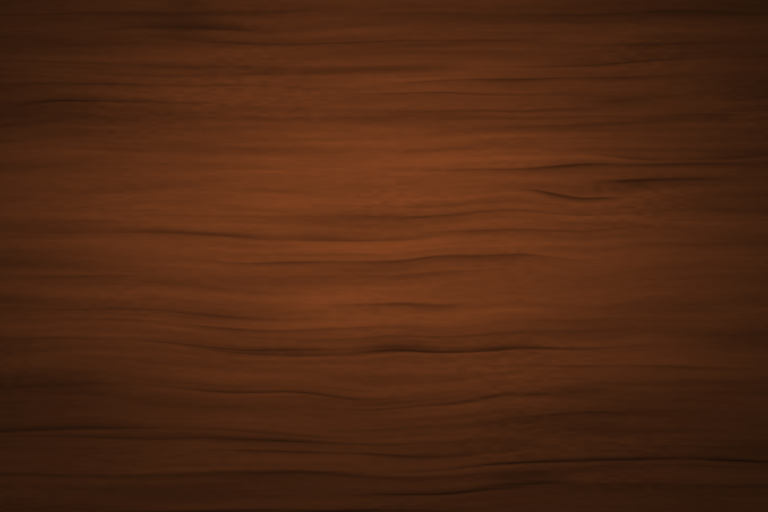
Write a WebGL 2 fragment shader that draws this texture.

```glsl
#version 300 es
precision highp float;
// Dark reddish-brown wood with fine horizontal fibres, broken wavy veins and a soft vignette.

uniform vec2 u_resolution;
out vec4 fragColor;

const int VEIN_COUNT = 44;
const vec3 WOOD_TINT = vec3(1.0, 0.515, 0.25);
const float CENTRE_LIGHT = 0.475;
const float EDGE_LIGHT = 0.178;

float hash(vec2 p) {
    vec3 q = fract(vec3(p.xyx) * 0.1031);
    q += dot(q, q.yzx + 33.33);
    return fract((q.x + q.y) * q.z);
}

float noise(vec2 p) {
    vec2 cell = floor(p);
    vec2 f = fract(p);
    f = f * f * (3.0 - 2.0 * f);
    float low = mix(hash(cell), hash(cell + vec2(1.0, 0.0)), f.x);
    float high = mix(hash(cell + vec2(0.0, 1.0)), hash(cell + 1.0), f.x);
    return mix(low, high, f.y);
}

// Layered noise centred on zero
float fbm(vec2 p) {
    float sum = 0.0;
    float amplitude = 0.5;
    for (int i = 0; i < 4; i++) {
        sum += amplitude * (noise(p) - 0.5);
        p = p * 2.03 + vec2(17.3, 9.1);
        amplitude *= 0.5;
    }
    return sum;
}

// Bends the fibres gently, with tighter ripples in a few places
vec2 bendGrain(vec2 p) {
    float broad = fbm(p * vec2(1.5, 3.0) + 4.0);
    float ripple = noise(p * vec2(7.0, 13.0) + 31.0) - 0.5;
    float knotted = smoothstep(0.45, 0.85, noise(p * vec2(2.0, 5.0) + 57.0));
    return p + vec2(0.0, 0.05 * broad + 0.022 * ripple * knotted);
}

// Fibre tones from broad bands down to fine threads
float grainTone(vec2 p) {
    float bands = fbm(p * vec2(1.2, 13.0) + 11.0);
    float streaks = fbm(p * vec2(2.6, 52.0) + 23.0);
    float threads = noise(p * vec2(6.0, 135.0) + 3.0) - 0.5;
    return 0.28 * bands + 0.3 * streaks + 0.075 * threads;
}

// Thin dark contour lines that appear only in some stretches
float hairlines(vec2 p) {
    float level = noise(p * vec2(1.4, 30.0) + 83.0);
    float line = 1.0 - smoothstep(0.0, 0.13, abs(level - 0.5));
    float present = smoothstep(0.48, 0.78, noise(p * vec2(2.2, 9.0) + 41.0));
    return line * present;
}

// A vein has one crisp side and one side that fades into the wood
float veinShade(vec2 p, float id) {
    float row = (id + hash(vec2(id, 1.7))) / float(VEIN_COUNT);
    float centre = hash(vec2(id, 5.3)) * 1.5;
    float halfLength = mix(0.12, 0.65, hash(vec2(id, 8.9)));
    float along = (p.x - centre) / halfLength;
    float taper = 1.0 - smoothstep(0.2, 1.0, abs(along));
    float broken = 0.4 + 0.8 * noise(vec2(p.x * 9.0, id * 3.7));

    float wave = 0.014 * (noise(vec2(p.x * 3.0, id * 7.1)) - 0.5);
    float side = hash(vec2(id, 3.1)) < 0.55 ? 1.0 : -1.0;
    float d = (p.y - row - wave) * side;
    float fade = mix(0.004, 0.019, pow(hash(vec2(id, 6.7)), 2.5));
    fade *= 0.35 + 0.65 * taper;
    float profile = d > 0.0 ? exp(-d * d / 0.00001) : exp(d / fade);
    float strength = mix(0.08, 0.5, pow(hash(vec2(id, 12.4)), 1.4));
    return strength * taper * broken * profile;
}

float allVeins(vec2 p) {
    float light = 1.0;
    for (int i = 0; i < VEIN_COUNT; i++) {
        light *= 1.0 - veinShade(p, float(i));
    }
    return max(light, 0.42);
}

// Small pale flecks, strongest in scattered patches
float flecks(vec2 p) {
    float patches = smoothstep(0.45, 0.8, noise(p * vec2(4.0, 10.0) + 71.0));
    float grains = noise(p * vec2(60.0, 200.0)) - 0.5;
    return grains * (0.05 + 0.08 * patches);
}

float vignette(vec2 uv) {
    float d = length((uv - vec2(0.49, 0.56)) * vec2(1.0, 1.05));
    return mix(CENTRE_LIGHT, EDGE_LIGHT, smoothstep(0.0, 0.76, d));
}

void main() {
    vec2 uv = gl_FragCoord.xy / u_resolution;
    vec2 p = gl_FragCoord.xy / u_resolution.y;
    vec2 grain = bendGrain(p);

    // Veins drift slightly across the fibres so their edges fray
    float fray = 0.005 * (noise(grain * vec2(7.0, 60.0) + 19.0) - 0.5);
    float tone = 1.0 + grainTone(grain) + flecks(p) - 0.13 * hairlines(grain);
    float light = vignette(uv) * tone * allVeins(grain + vec2(0.0, fray));
    fragColor = vec4(clamp(WOOD_TINT * light, 0.0, 1.0), 1.0);
}
```
